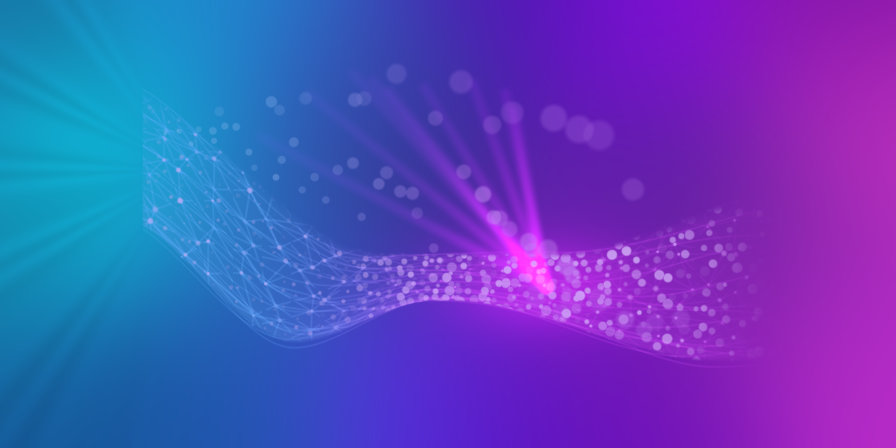
A Shadertoy shader for this background:

```glsl
// A translucent wave of linked dots drifts across a cyan, violet and magenta haze.
// The haze is a normalised blend of soft colour pools; the wave is a jittered
// grid bent between two curves, with blurred beams and discs of light above it.

vec2 hash2(vec2 p) {
    return fract(sin(vec2(dot(p, vec2(127.1, 311.7)), dot(p, vec2(269.5, 183.3)))) * 43758.5);
}

float segmentDistance(vec2 p, vec2 a, vec2 b) {
    vec2 ab = b - a;
    return length(p - a - ab * clamp(dot(p - a, ab) / dot(ab, ab), 0.0, 1.0));
}

// Colour haze
void pool(inout vec4 sum, vec2 p, vec2 center, vec3 color) {
    vec2 d = p - center;
    sum += vec4(color, 1.0) * exp(-13.0 * dot(d, d));
}

vec3 haze(vec2 p) {
    vec4 sum = vec4(0.0);
    pool(sum, p, vec2(0.00, 1.00), vec3(0.09, 0.47, 0.66));
    pool(sum, p, vec2(0.28, 0.65), vec3(0.03, 0.76, 0.85));
    pool(sum, p, vec2(0.50, 0.98), vec3(0.11, 0.55, 0.82));
    pool(sum, p, vec2(0.00, 0.45), vec3(0.07, 0.56, 0.71));
    pool(sum, p, vec2(0.10, 0.05), vec3(0.08, 0.34, 0.59));
    pool(sum, p, vec2(0.52, 0.08), vec3(0.12, 0.34, 0.68));
    pool(sum, p, vec2(0.60, 0.50), vec3(0.18, 0.40, 0.74));
    pool(sum, p, vec2(0.80, 0.85), vec3(0.22, 0.33, 0.73));
    pool(sum, p, vec2(0.93, 0.62), vec3(0.19, 0.16, 0.52));
    pool(sum, p, vec2(0.93, 0.10), vec3(0.33, 0.23, 0.90));
    pool(sum, p, vec2(1.14, 0.98), vec3(0.30, 0.08, 0.69));
    pool(sum, p, vec2(1.15, 0.06), vec3(0.34, 0.04, 0.74));
    pool(sum, p, vec2(1.22, 0.38), vec3(0.52, 0.13, 0.75));
    pool(sum, p, vec2(1.45, 0.92), vec3(0.54, 0.05, 0.88));
    pool(sum, p, vec2(1.47, 0.58), vec3(0.28, 0.13, 0.59));
    pool(sum, p, vec2(1.45, 0.08), vec3(0.46, 0.08, 0.72));
    pool(sum, p, vec2(1.88, 1.00), vec3(0.49, 0.07, 0.65));
    pool(sum, p, vec2(1.95, 0.72), vec3(0.77, 0.20, 0.75));
    pool(sum, p, vec2(1.70, 0.45), vec3(0.50, 0.14, 0.66));
    pool(sum, p, vec2(1.90, 0.22), vec3(0.73, 0.17, 0.79));
    return sum.rgb / sum.a;
}

// Wave surface: x runs along it, t from its lower to its upper rim
float lowerRim(float x) {
    return 0.52 - 0.28 * smoothstep(0.25, 0.66, x) + 0.09 * smoothstep(0.66, 0.97, x)
        - 0.13 * smoothstep(1.0, 1.6, x);
}

float upperRim(float x) {
    return 0.82 - 0.39 * smoothstep(0.2, 0.85, x) + 0.12 * smoothstep(1.25, 1.75, x);
}

vec2 node(vec2 cell, vec2 size) {
    vec2 q = (cell + 0.1 + 0.8 * hash2(cell + size * 50.0)) * size;
    return vec2(q.x, mix(lowerRim(q.x), upperRim(q.x), q.y));
}

// Returns link strength in x and dot strength in y
vec2 network(vec2 p, float t, vec2 size, float radius) {
    vec2 home = floor(vec2(p.x, t) / size), light = vec2(0.0);
    vec2 middle = node(home, size);
    for (int k = 0; k < 9; k++) {
        vec2 cell = home + vec2(k % 3 - 1, k / 3 - 1);
        vec2 spot = node(cell, size);
        float r = radius * (0.5 + hash2(cell + 7.0).x);
        light.y = max(light.y, smoothstep(r + 0.003, r - 0.002, length(p - spot)) * hash2(cell + 3.0).y);
        if (k != 4) light.x += smoothstep(0.004, 0.0, segmentDistance(p, middle, spot));
    }
    return light;
}

// Out-of-focus discs scattered around a bent path
float discRow(vec2 p, vec2 a, vec2 b, float bend, float count, vec2 radii, float spread) {
    float light = 0.0;
    for (float i = 0.0; i < count; i++) {
        vec2 h = hash2(vec2(i, count + bend * 10.0));
        float s = (i + h.x) / count, r = mix(radii.x, radii.y, s) * (0.75 + 0.4 * h.y);
        vec2 c = mix(a, b, s) + vec2(0.0, bend * 4.0 * s * (1.0 - s) + spread * (h.y - 0.5));
        light += smoothstep(r * 1.15, r * 0.7, length(p - c)) * (0.5 + 0.5 * h.x);
    }
    return min(light, 1.2);
}

void mainImage(out vec4 fragColor, in vec2 fragCoord) {
    vec2 p = fragCoord / iResolution.y;
    p.x *= 2.0 * iResolution.y / iResolution.x;
    vec3 color = haze(p);

    // Faint streaks fanning from the cyan side
    vec2 fan = p - vec2(0.42, 0.62);
    float angle = atan(fan.y, -fan.x);
    color *= 1.0 + 0.03 * sin(angle * 31.0 + 2.0 * sin(angle * 13.0)) * smoothstep(0.4, 0.1, p.x);

    // Blurred beams meeting at the bright knot
    vec2 knot = vec2(1.22, 0.36);
    for (float i = 0.0; i < 9.0; i++) {
        float a = mix(1.75, 2.6, i / 8.0) + 0.08 * sin(i * 5.0);
        vec2 tip = knot + (0.40 + 0.04 * i) * vec2(cos(a), sin(a));
        float reach = length(p - knot), d = segmentDistance(p, knot, tip);
        color += vec3(0.30, 0.03, 0.24) * smoothstep(0.022, 0.0, d) * exp(-3.2 * reach) * 0.9;
    }
    color += vec3(0.28, 0.02, 0.18) * exp(-dot(p - knot, (p - knot) * vec2(25.0, 110.0)));

    // Wave veil, strands, links and dots
    float low = lowerRim(p.x), t = (p.y - low) / (upperRim(p.x) - low);
    float ends = smoothstep(0.316, 0.322, p.x) * smoothstep(1.74, 1.5, p.x);
    float body = ends * smoothstep(-0.03, 0.02, t) * smoothstep(1.06, 0.95, t);
    float right = smoothstep(0.55, 1.1, p.x);
    vec3 tint = mix(vec3(0.36, 0.62, 0.92), vec3(0.78, 0.28, 0.92), right);
    color = mix(color, tint, body * (0.12 + 0.22 * exp(-5.0 * max(t, 0.0))));
    float strands = 0.0;
    for (float i = 0.0; i < 12.0; i++) {
        float s = i * i / 121.0 + 0.06 * sin(p.x * 7.0 + i * 1.7);
        strands += smoothstep(0.004, 0.0, abs(p.y - mix(low, upperRim(p.x), s)));
    }
    vec2 web = network(p, t, vec2(0.065, 0.16), 0.004);
    vec2 dust = network(p, t, vec2(0.026, 0.14), mix(0.003, 0.0075, right));
    color = mix(color, tint * 1.1, min(ends * strands * 0.2 + body * web.x * mix(0.25, 0.1, right), 0.6));
    color = mix(color, vec3(0.82, 0.68, 0.97), body * max(web.y * 0.7, dust.y * mix(0.4, 0.85, right)));

    // Discs of light, larger toward the right
    float discs = 0.28 * discRow(p, vec2(0.42, 0.74), vec2(1.44, 0.60), 0.12, 16.0, vec2(0.011, 0.034), 0.10);
    discs += 0.35 * discRow(p, vec2(0.36, 0.77), vec2(0.98, 0.50), 0.0, 24.0, vec2(0.007, 0.015), 0.13);
    discs += 0.55 * discRow(p, vec2(1.03, 0.62), vec2(1.29, 0.39), -0.04, 10.0, vec2(0.018, 0.022), 0.06);
    discs += 0.30 * discRow(p, vec2(1.18, 0.36), vec2(1.55, 0.29), -0.02, 8.0, vec2(0.03, 0.022), 0.07);
    color = mix(color, mix(vec3(0.62, 0.75, 0.96), vec3(0.76, 0.52, 0.95), right), min(discs, 0.75));
    fragColor = vec4(clamp(color, 0.0, 1.0), 1.0);
}
```
